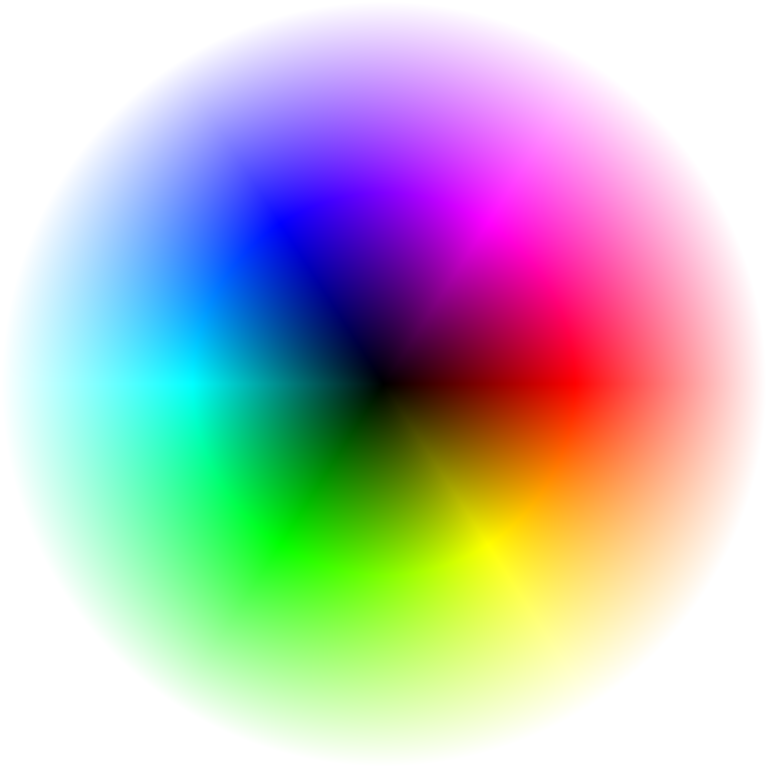
Write a WebGL 2 fragment shader that draws this background.

```glsl
#version 300 es
precision highp float;
// Draws a round colour wheel on white: hue follows the angle (clockwise from
// red at the right), lightness follows the radius, from a black centre
// through pure colour at half the radius to white at the rim.

#define CENTER vec2(0.5)
#define WHEEL_RADIUS 0.498
#define HUE_BEND 0.055

uniform vec2 u_resolution;
out vec4 fragColor;

const float TAU = 6.2831853;

// Fully saturated colour for a hue in turns
vec3 pureHue(float turns) {
    vec3 offset = vec3(0.0, 2.0, 1.0) / 3.0;
    vec3 wave = abs(fract(turns + offset) * 6.0 - 3.0);
    return clamp(wave - 1.0, 0.0, 1.0);
}

// Black to pure colour to white as lightness goes from 0 to 1
vec3 shade(vec3 pure, float lightness) {
    float chroma = 1.0 - abs(2.0 * lightness - 1.0);
    return lightness + chroma * (pure - 0.5);
}

void main() {
    // Canvas units, centred, independent of the aspect ratio
    float side = min(u_resolution.x, u_resolution.y);
    vec2 p = (gl_FragCoord.xy - u_resolution * CENTER) / side;

    // Angle with a slight bend that widens the upper and lower sectors
    float radius = length(p);
    float angle = radius > 0.0 ? atan(-p.y, p.x) : 0.0;
    float hue = (angle + HUE_BEND * sin(2.0 * angle)) / TAU;

    float lightness = clamp(radius / WHEEL_RADIUS, 0.0, 1.0);
    fragColor = vec4(shade(pureHue(hue), lightness), 1.0);
}
```
